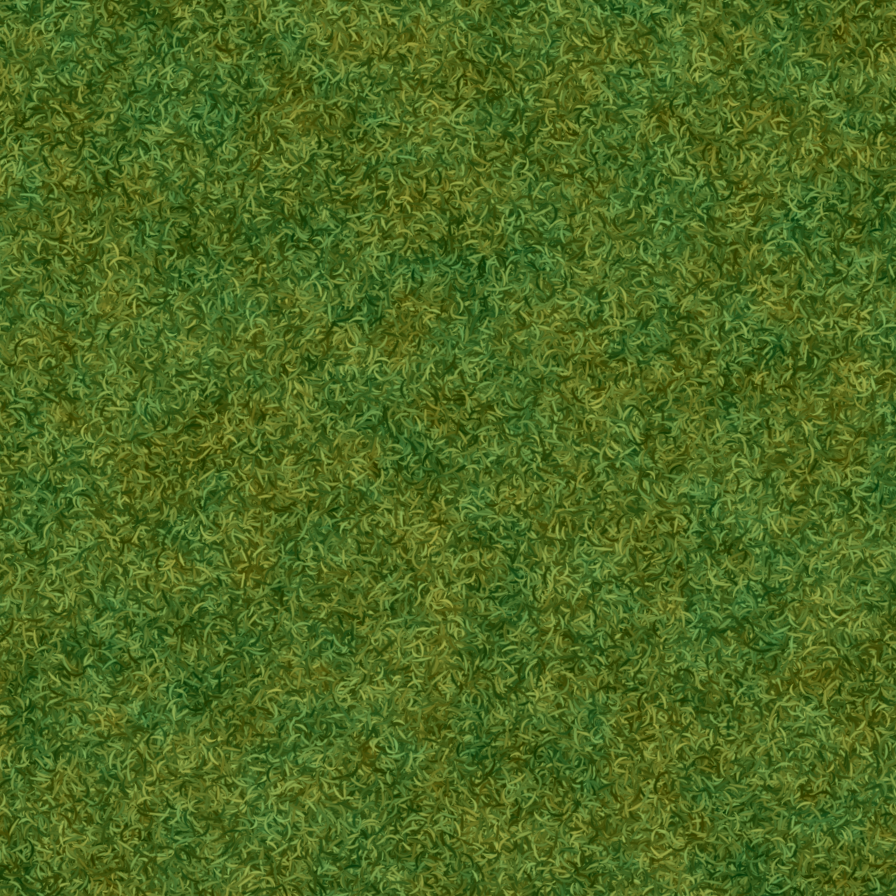
A WebGL 2 fragment shader for this texture:

```glsl
#version 300 es
precision highp float;
// Dense short turf seen from above: stacked layers of thin, bent blades,
// one per jittered grid cell, each with its own lightness and warmth.
// Soft noise adds broad cool, warm, dim and bright patches.

uniform vec2 u_resolution;
out vec4 fragColor;

const int LAYERS = 12;
const float CELL = 0.013;         // grid spacing of one layer
const float HALF_LENGTH = 0.0105; // longest blade, centre to tip
const float HALF_WIDTH = 0.0016;
const float TAU = 6.2831853;

const vec3 DARK_GREEN = vec3(0.13, 0.24, 0.01);
const vec3 LIGHT_GREEN = vec3(0.50, 0.61, 0.27);
const vec3 WARM_SHIFT = vec3(0.085, 0.0, -0.035);

float hash(vec2 p) {
    return fract(sin(dot(p, vec2(127.1, 311.7))) * 43758.5453);
}

vec2 hash2(vec2 p) {
    return vec2(hash(p), hash(p + vec2(37.3, 17.9)));
}

mat2 rotation(float angle) {
    float c = cos(angle), s = sin(angle);
    return mat2(c, s, -s, c);
}

float valueNoise(vec2 p) {
    vec2 cell = floor(p);
    vec2 f = fract(p);
    f = f * f * (3.0 - 2.0 * f);
    float low = mix(hash(cell), hash(cell + vec2(1, 0)), f.x);
    float high = mix(hash(cell + vec2(0, 1)), hash(cell + vec2(1, 1)), f.x);
    return mix(low, high, f.y);
}

// Two octaves, centred on zero
float patches(vec2 p) {
    return valueNoise(p) + 0.6 * valueNoise(p * 2.3 + 9.4) - 0.8;
}

// Signed distance to a bent, tapering blade lying along x
float bladeDistance(vec2 p, float halfLength, float bend) {
    float along = p.x / halfLength;
    p.y -= bend * halfLength * (along * along - 0.4);
    float beyondTip = max(abs(p.x) - halfLength, 0.0);
    float taper = 1.0 - 0.45 * min(abs(along), 1.0);
    return length(vec2(beyondTip, p.y)) - HALF_WIDTH * taper;
}

// Lays one layer of blades over tone, which holds (lightness, warmth)
vec2 addLayer(vec2 tone, vec2 uv, float layer, float soft) {
    vec2 p = rotation(layer * 1.17) * uv + layer * vec2(0.371, 0.193);
    vec2 home = floor(p / CELL);
    for (int y = -1; y <= 1; y++) {
        for (int x = -1; x <= 1; x++) {
            vec2 cell = home + vec2(x, y);
            vec2 seed = cell + layer * vec2(19.7, 43.1);
            vec2 jitter = hash2(seed) - 0.5;
            vec2 shape = hash2(seed + 71.3);
            vec2 shade = hash2(seed + 153.7);

            vec2 centre = (cell + 0.5 + 0.8 * jitter) * CELL;
            vec2 local = rotation(shape.x * TAU) * (p - centre);
            float halfLength = HALF_LENGTH * mix(0.55, 1.0, shape.y);
            float bend = 0.9 * (fract(shape.y * 7.3) - 0.5);
            float d = bladeDistance(local, halfLength, bend);

            // Contact shadow first, then the blade
            float shadow = 1.0 - smoothstep(0.0, HALF_WIDTH * 1.6, d);
            tone.x *= 1.0 - 0.16 * shadow;
            float cover = 1.0 - smoothstep(-soft, soft, d);
            vec2 bladeTone = vec2(mix(-0.02, 1.2, shade.x), 2.0 * shade.y - 1.0);
            tone = mix(tone, bladeTone, cover);
        }
    }
    return tone;
}

void main() {
    float size = min(u_resolution.x, u_resolution.y);
    vec2 uv = gl_FragCoord.xy / size;
    float soft = max(0.0014, 0.7 / size);

    // Blades from the ground up
    vec2 tone = vec2(0.15, 0.0);
    for (int i = 0; i < LAYERS; i++) {
        tone = addLayer(tone, uv, float(i) + 1.0, soft);
    }

    // Broad variation in light and hue
    float light = tone.x + 0.16 * patches(uv * 19.0 + 3.7);
    float warmth = 0.55 * tone.y + 1.1 * patches(uv * 24.0 + 61.2);

    vec3 color = mix(DARK_GREEN, LIGHT_GREEN, clamp(light, -0.15, 1.2));
    color += WARM_SHIFT * warmth;
    fragColor = vec4(clamp(color, 0.0, 1.0), 1.0);
}
```
